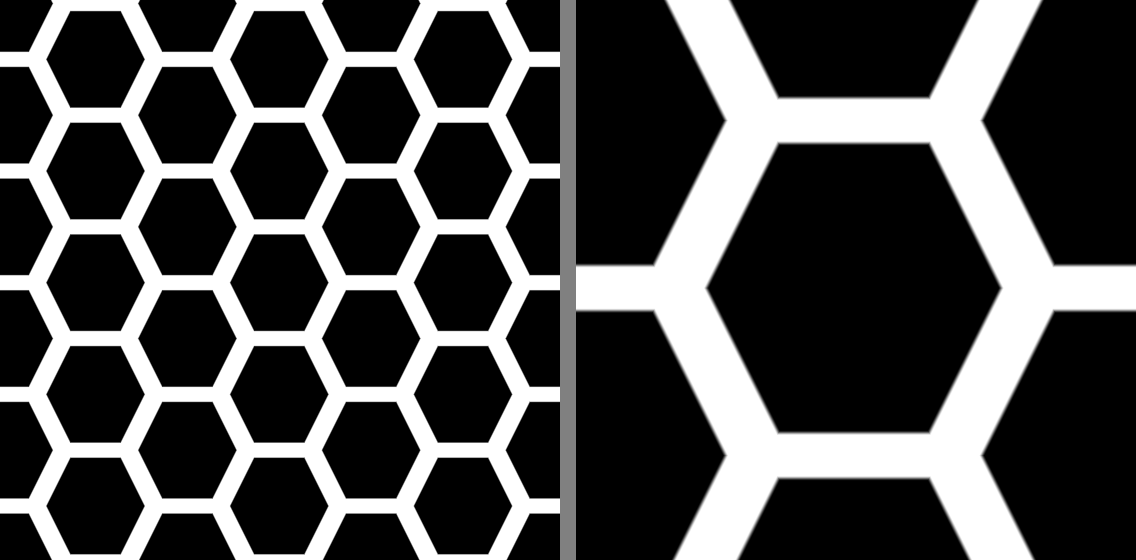
Left: the whole. Right: its middle third, enlarged.
This pattern is drawn by a WebGL 2 fragment shader. Its source:

```glsl
#version 300 es
precision highp float;
// Honeycomb of black flat-topped hexagons parted by white lines.
// Two rectangular lattices, offset by half a period, each repeat one
// hexagon distance function; the nearer of the two fills the cell.

uniform vec2 u_resolution;
out vec4 fragColor;

// Signed distance to the slightly tall hexagon's edge lines, negative inside.
float hexagon(vec2 p) {
    p = abs(p);
    float slantedSide = dot(p, vec2(0.895, 0.446)) - 0.0786;
    float flatSide = p.y - 0.0862;
    return max(slantedSide, flatSide);
}

// Offset from the centre of the nearest lattice cell.
vec2 repeatCell(vec2 p, vec2 period) {
    return (fract(p / period + 0.5) - 0.5) * period;
}

void main() {
    vec2 uv = gl_FragCoord.xy / u_resolution;

    // About three column pairs across and five rows down.
    vec2 period = vec2(0.3281, 0.1994);
    vec2 p = uv - vec2(0.4987, 0.4952);

    // Main columns and the half-dropped columns between them.
    float mainColumns = hexagon(repeatCell(p, period));
    float droppedColumns = hexagon(repeatCell(p - 0.5 * period, period));
    float edge = min(mainColumns, droppedColumns);

    // Soft edge, never narrower than a pixel.
    float softness = max(0.0016, 0.6 / u_resolution.y);
    float line = smoothstep(-softness, softness, edge);

    vec3 cellBlack = vec3(0.0);
    vec3 lineWhite = vec3(1.0);
    fragColor = vec4(mix(cellBlack, lineWhite, line), 1.0);
}
```
